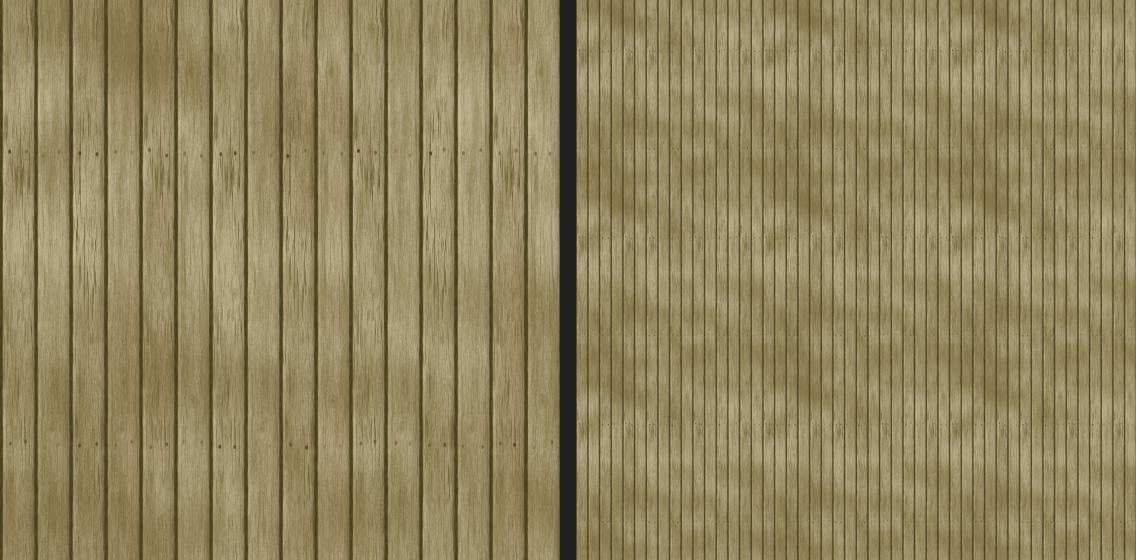
Left, the tile; right, the same tile 3 across and 3 down.
Reproduce this texture procedurally as a three.js fragment shader.

```glsl
// Weathered olive-tan wooden planks, upright, with dark grooves, grain, knots and nail holes.
varying vec2 vUv;

const float PLANKS = 16.0;          // repeats across
const float GROOVE_SHIFT = 0.03;    // groove offset, in plank widths
const float GROOVE_CORE = 0.026;    // half width of the darkest part
const float GROOVE_EDGE = 0.076;    // half width including the soft bevel
const float WEATHERING = 0.75;      // broad tone change over the whole wall
const float GRAIN_CONTRAST = 1.0;
const float CRACK_STRENGTH = 0.8;
const float KNOT_STRENGTH = 0.65;
const float NAIL_RADIUS = 0.042;
const float PLANK_SPREAD = 0.35;    // tone difference between planks
const vec2 NAIL_ROWS = vec2(0.206, 0.727);

const vec3 LIGHT_WOOD = vec3(0.68, 0.63, 0.49);
const vec3 TAN_WOOD = vec3(0.585, 0.525, 0.365);
const vec3 STAIN = vec3(0.55, 0.485, 0.30);
const vec3 CRACK = vec3(0.43, 0.375, 0.21);
const vec3 GROOVE = vec3(0.305, 0.265, 0.12);

float hash(vec2 p) {
  vec3 q = fract(p.xyx * 0.1031);
  q += dot(q, q.yzx + 33.33);
  return fract((q.x + q.y) * q.z);
}

// Gradient at a lattice point; cells wrap so that the noise tiles.
float corner(vec2 cell, vec2 offset, vec2 period, float seed) {
  float angle = 6.2832 * hash(mod(cell, period) + vec2(seed, 0.0));
  return dot(vec2(cos(angle), sin(angle)), offset);
}

float noise(vec2 p, vec2 period, float seed) {
  vec2 i = floor(p), f = p - i;
  vec2 w = f * f * f * (f * (f * 6.0 - 15.0) + 10.0);
  vec2 e = vec2(1.0, 0.0);
  float low = mix(corner(i, f, period, seed), corner(i + e, f - e, period, seed), w.x);
  float high = mix(corner(i + e.yx, f - e.yx, period, seed), corner(i + 1.0, f - 1.0, period, seed), w.x);
  return 1.5 * mix(low, high, w.y);
}

// Noise in one plank: columns per plank width, rows per canvas height.
float layer(vec2 p, float columns, float rows, float seed) {
  return noise(p * vec2(columns, rows), vec2(64.0, rows), seed);
}

float wrapDelta(float a, float b) {
  return fract(a - b + 0.5) - 0.5;
}

void main() {
  float across = vUv.x * PLANKS - GROOVE_SHIFT;
  float id = mod(floor(across), PLANKS);
  float u = fract(across), y = vUv.y;

  // Four kinds of plank: even ones rough, odd ones smooth, two of each
  float odd = mod(id, 2.0), pair = floor(id * 0.5);
  float kind = odd + 2.0 * step(mod(3.0 * pair - 2.0 - 2.0 * odd, 8.0), 2.5);
  float seed = kind * 71.0 + 11.0;
  float rough = mix(1.0, 0.5, odd);

  // Knots bow the grain around them
  vec2 grain = vec2(u + 0.035 * layer(vec2(u, y), 1.5, 9.0, seed), y);
  float knots = 0.0;
  for (int k = 0; k < 3; k++) {
    vec2 key = vec2(kind + 3.0, float(k) * 7.0 + 5.0);
    vec2 center = vec2(mix(0.12, 0.93, hash(key)), hash(key + 31.0));
    float size = mix(0.04, 0.1, hash(key + 67.0));
    vec2 d = vec2(u - center.x, wrapDelta(y, center.y) * PLANKS * 0.65);
    d.x += 0.035 * layer(vec2(u, y), 6.0, 70.0, seed + 500.0);
    float r = length(d) / size;
    grain.x -= d.x * 0.6 * exp(-r * r * 0.15);
    float rings = 0.75 + 0.25 * cos(r * 5.0);
    knots = max(knots, rings * exp(-r * r * 0.9) * mix(0.3, 1.0, hash(key + 91.0)));
  }

  // Tone from wall-wide weathering down to single fibres
  float wall = noise(vUv * vec2(3.0, 4.0), vec2(3.0, 4.0), 9000.0);
  wall += 0.8 * noise(vUv * vec2(6.0, 7.0), vec2(6.0, 7.0), 9100.0) + layer(vec2(0.4, y), 1.0, 5.0, 9200.0);
  float blotch = layer(grain, 1.5, 8.0, seed + 1000.0);
  float streak = layer(grain, 6.0, 5.0, seed + 2000.0);
  float fine = layer(grain, 16.0, 20.0, seed + 3000.0);
  float fibre = layer(grain, 22.0, 75.0, seed + 4000.0);
  float grit = layer(grain, 23.0, 230.0, seed + 4500.0);
  float tone = 0.58 + PLANK_SPREAD * (hash(vec2(id, 17.0)) - 0.5) + WEATHERING * wall;
  tone += GRAIN_CONTRAST * (0.4 * blotch + 0.35 * streak + 0.35 * fine + 0.35 * fibre + 0.3 * grit);
  vec3 color = mix(TAN_WOOD, LIGHT_WOOD, clamp(tone, -0.6, 1.4));
  float stain = smoothstep(0.1, 0.7, layer(grain, 3.0, 7.0, seed + 5000.0));
  color = mix(color, STAIN, 0.35 * stain);

  // Long thin cracks in patches, and hairlines everywhere
  float crackLine = smoothstep(0.2, 0.5, layer(grain, 17.0, 11.0, seed + 6000.0));
  float crackPatch = smoothstep(-0.3, 0.35, layer(grain, 1.6, 5.0, seed + 7000.0));
  float hairline = smoothstep(0.2, 0.5, layer(grain, 23.0, 24.0, seed + 7500.0));
  float cracks = max(crackLine * crackPatch * (0.85 + 0.5 * fibre), 0.4 * hairline);
  color = mix(color, CRACK, clamp(CRACK_STRENGTH * rough * cracks, 0.0, 1.0));
  color = mix(color, CRACK, KNOT_STRENGTH * knots);

  // Nail holes, two in each row
  float nails = 0.0;
  for (int n = 0; n < 4; n++) {
    float row = n < 2 ? NAIL_ROWS.x : NAIL_ROWS.y;
    vec2 key = vec2(id + 41.0, float(n) + 13.0);
    vec2 center = vec2(0.24 + 0.46 * mod(float(n), 2.0), row);
    center += vec2(0.1, 0.012) * (vec2(hash(key), hash(key + 23.0)) - 0.5);
    vec2 d = vec2(u - center.x, 0.7 * PLANKS * wrapDelta(y, center.y));
    float hole = 1.0 - smoothstep(0.5, 1.4, length(d) / NAIL_RADIUS);
    nails = max(nails, hole * mix(0.4, 1.0, hash(key + 57.0)));
  }
  color = mix(color, GROOVE, nails * rough);

  // Lit left edge, shaded right edge, then the groove
  color += 0.045 * smoothstep(0.05, 0.08, u) * (1.0 - smoothstep(0.09, 0.17, u));
  color *= 1.0 - 0.13 * smoothstep(0.78, 0.95, u);
  float edge = min(u, 1.0 - u) + 0.01 * layer(vec2(0.3, y), 1.0, 28.0, seed + 8000.0);
  float face = smoothstep(GROOVE_CORE, GROOVE_EDGE, edge);
  gl_FragColor = vec4(mix(GROOVE * (1.0 + 0.15 * fibre), color, face), 1.0);
}
```
